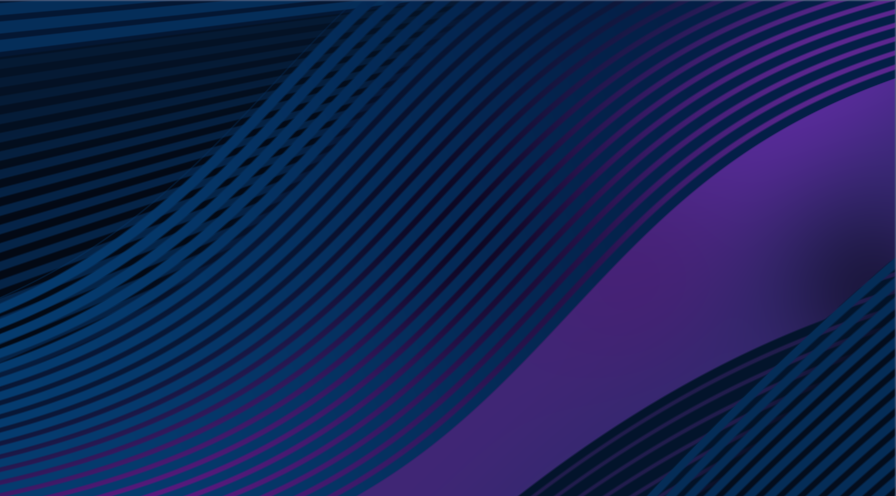
A Shadertoy shader for this background:

```glsl
// Layered ribbons of fine stripes in navy and violet, crossed by a glowing violet sweep.
// The wide ribbon is one S-curve slid along a line: Newton steps find each point's slide
// value, whose repeats give the stripes. A fan and two arc fields fill the corners.

// 1 inside the thin gaps between stripes, 0 on the stripes
float gaps(float v, float halfWidth) {
    float aa = fwidth(v);
    return 1.0 - smoothstep(halfWidth - aa, halfWidth + aa, abs(fract(v) - 0.5));
}

// Antialiased coverage of the positive side of a field
float cover(float d) {
    float aa = fwidth(d);
    return smoothstep(-aa, aa, d);
}

// Soft round spot
float spot(vec2 p, vec2 centre, float radius) {
    vec2 q = (p - centre) / radius;
    return exp(-dot(q, q));
}

// Slide value of the S-curve through p: 0 at the lower edge, 1 at the upper edge
float ribbonField(vec2 p) {
    float s = 0.5;
    for (int i = 0; i < 6; i++) {
        float t = (p.x - 1.15 + 0.6 * s) / 0.46;
        float error = p.y - 0.37 - 0.46 * s - 0.492 * atan(t);
        s += error / (0.46 + 0.642 / (1.0 + t * t));
    }
    return s;
}

// Violet sweep, with a shadow beside the corner ribbon
vec3 violetSweep(vec2 p) {
    vec3 col = mix(vec3(0.25, 0.15, 0.46), vec3(0.35, 0.17, 0.61), smoothstep(0.3, 0.85, p.y));
    float depth = smoothstep(0.0, 0.4, 0.95 * (p.x - 0.78) - p.y);
    col = mix(col, vec3(0.19, 0.16, 0.43), 0.75 * depth);
    col = mix(col, vec3(0.28, 0.12, 0.45), 0.6 * spot(p, vec2(1.27, 0.45), 0.2));
    return mix(col, vec3(0.09, 0.08, 0.21), 0.85 * spot(p, vec2(1.76, 0.41), 0.17));
}

// Upper left fan: lines flatten towards the top
vec3 fan(vec2 p) {
    float level = (p.y - 0.57 * p.x) / max(1.0 - 0.5 * p.x, 0.1);
    float high = smoothstep(0.5, 0.88, level);
    vec3 stripe = mix(vec3(0.02, 0.14, 0.28), vec3(0.02, 0.10, 0.20), high);
    vec3 gap = mix(vec3(0.01, 0.035, 0.08), vec3(0.015, 0.07, 0.145), high);
    float top = cover(level - 0.885);
    stripe = mix(stripe, vec3(0.02, 0.18, 0.35), top);
    gap = mix(gap, vec3(0.015, 0.09, 0.20), top);
    return mix(stripe, gap, gaps(level * 27.0 + 0.5, mix(0.24, 0.17, top)));
}

// Wide ribbon: blue stripes, gaps that run from violet to the fan below
vec3 ribbon(vec2 p, float s, vec3 under) {
    vec3 stripe = mix(vec3(0.02, 0.23, 0.43), vec3(0.015, 0.12, 0.275),
                      smoothstep(0.1, 1.9, p.x + 0.4 * p.y));
    vec3 violet = mix(vec3(0.37, 0.10, 0.51), vec3(0.22, 0.10, 0.40),
                      smoothstep(0.2, 0.9, p.x));
    violet = mix(violet, vec3(0.36, 0.15, 0.56), smoothstep(1.2, 1.7, p.x));
    vec3 gap = mix(violet, vec3(0.03, 0.09, 0.21), smoothstep(0.2, 0.65, s));
    gap = mix(gap, vec3(0.04, 0.02, 0.11), 0.9 * spot(p, vec2(0.94, 0.53), 0.27));
    gap = mix(gap, under, smoothstep(0.72, 0.85, s));
    return mix(stripe, gap, gaps(s * 23.0 - 0.3, 0.18));
}

void mainImage(out vec4 fragColor, in vec2 fragCoord) {
    vec2 p = fragCoord / iResolution.y;
    vec3 col = violetSweep(p);

    // Dark arcs at the lower right
    float u = p.x - 1.045;
    float arc = 0.78 * u - 0.33 * u * u - p.y;
    vec3 arcs = mix(vec3(0.012, 0.08, 0.17), vec3(0.13, 0.11, 0.30), gaps(arc * 29.0 - 0.2, 0.13));
    col = mix(col, arcs, cover(arc));

    // Corner ribbon over the arcs
    u = p.x - 1.303;
    float corner = 1.06 * u - 0.2 * u * u - p.y;
    vec3 cornerGap = mix(arcs, vec3(0.015, 0.05, 0.11), smoothstep(0.02, 0.16, corner));
    vec3 cornerCol = mix(vec3(0.02, 0.175, 0.34), cornerGap, gaps(corner * 25.0 - 0.3, 0.2));
    col = mix(col, cornerCol, cover(corner));

    // Wide ribbon, then the fan beyond its upper edge
    float s = ribbonField(p);
    vec3 fanCol = fan(p);
    col = mix(col, ribbon(p, s, fanCol), cover(s));
    col = mix(col, fanCol, cover(s - 1.0));

    // Pale hairline along the top and right borders
    vec2 inset = iResolution.xy / iResolution.y - p;
    float rim = 1.0 - smoothstep(0.001, 0.004, min(inset.x, inset.y));
    col = mix(col, vec3(0.34, 0.39, 0.51), 0.7 * rim);

    fragColor = vec4(col, 1.0);
}
```
